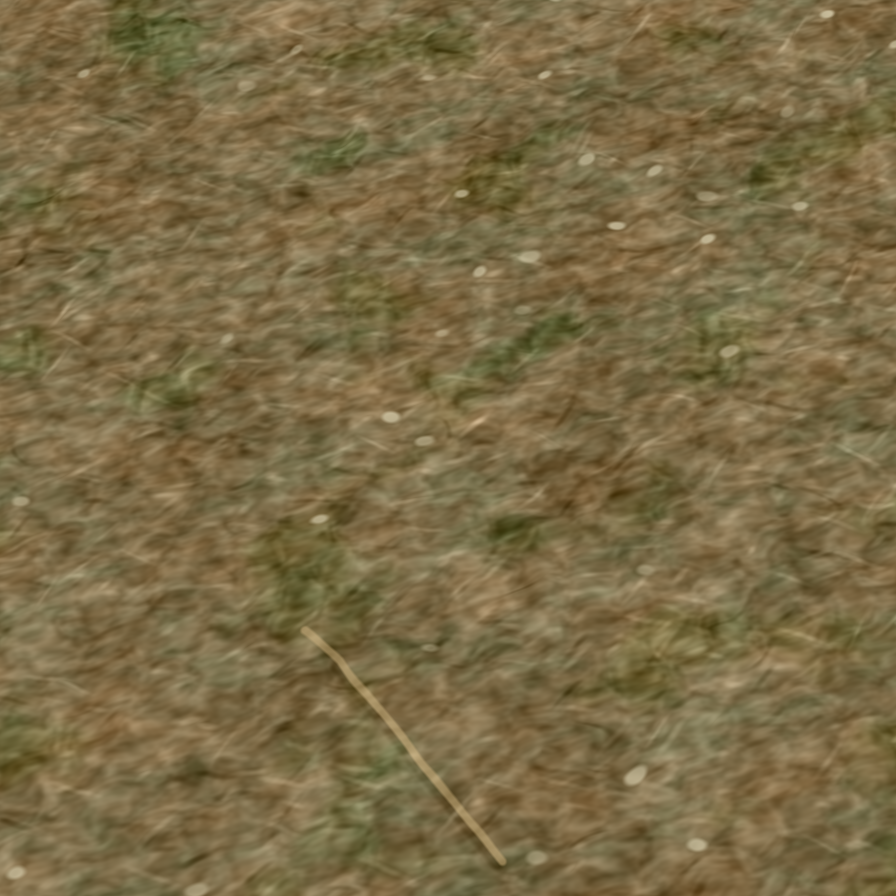
Reproduce this texture procedurally as a WebGL 2 fragment shader.

```glsl
#version 300 es
precision highp float;
// Dry trampled soil with straw, weed tufts, pale stones and one fallen stalk.

uniform vec2 u_resolution;
out vec4 fragColor;

const vec3 SOIL = vec3(0.492, 0.423, 0.284);
const vec3 STONE = vec3(0.80, 0.76, 0.63);
const vec3 STALK = vec3(0.69, 0.60, 0.42);
const vec3 GREEN_TINT = vec3(-0.050, 0.005, -0.035);
const vec3 RUST_TINT = vec3(0.035, -0.006, -0.022);
const float GRAIN_ANGLE = 0.30;     // litter rises gently to the right
const float GRAIN_STRETCH = 1.8;
const float RECESSION = 0.30;       // features shrink toward the top
const float BROAD_AMOUNT = 0.080;
const float CLOD_AMOUNT = 0.125;
const float FLAKE_AMOUNT = 0.155;
const float GRIT_AMOUNT = 0.075;
const float STRAW_LIGHT = 0.115;
const float TWIG_SHADE = 0.10;
const float TUFT_SHADE = 0.12;
const float SOFTNESS = 0.0022;
const vec2 STALK_TIP = vec2(0.340, 0.296);
const vec2 STALK_BEND = vec2(0.380, 0.262);
const vec2 STALK_ROOT = vec2(0.560, 0.040);

vec2 hash2(vec2 p) {
    vec3 q = fract(p.xyx * vec3(0.1031, 0.1030, 0.0973));
    q += dot(q, q.yzx + 33.33);
    return fract((q.xx + q.yz) * q.zy);
}

float cornerSlope(vec2 cell, vec2 offset) {
    float a = 6.2832 * hash2(cell).x;
    return dot(vec2(cos(a), sin(a)), offset);
}

// Gradient noise, roughly -0.7 to 0.7
float noise(vec2 p) {
    vec2 i = floor(p), f = fract(p);
    vec2 w = f * f * f * (f * (f * 6.0 - 15.0) + 10.0);
    vec2 e = vec2(1.0, 0.0);
    float low = mix(cornerSlope(i, f), cornerSlope(i + e.xy, f - e.xy), w.x);
    float high = mix(cornerSlope(i + e.yx, f - e.yx), cornerSlope(i + 1.0, f - 1.0), w.x);
    return mix(low, high, w.y);
}

vec2 rotate(vec2 p, float a) {
    float c = cos(a), s = sin(a);
    return vec2(c * p.x + s * p.y, c * p.y - s * p.x);
}

// Scattered tapered ellipses, one candidate per cell, with random brightness
float scatter(vec2 p, float cells, vec2 halfSize, float density, float spread, float seed) {
    float edge = SOFTNESS + 0.5 / u_resolution.y;
    vec2 home = floor(p * cells);
    float cover = 0.0;
    for (int y = -1; y <= 1; y++) {
        for (int x = -1; x <= 1; x++) {
            vec2 cell = home + vec2(x, y);
            vec2 place = hash2(cell + seed);
            vec2 traits = hash2(cell + seed + 71.7);
            vec2 kind = hash2(cell + seed + 143.3);
            vec2 q = rotate(p - (cell + place) / cells, GRAIN_ANGLE + spread * (traits.x - 0.5));
            vec2 size = halfSize * mix(0.6, 1.0, traits.y);
            float d = (length(q / size) - 1.0) * size.y;
            float shape = 1.0 - smoothstep(-edge, edge, d);
            cover = max(cover, shape * step(kind.x, density) * mix(0.45, 1.0, kind.y));
        }
    }
    return cover;
}

float segment(vec2 p, vec2 a, vec2 b) {
    vec2 ab = b - a;
    return length(p - a - ab * clamp(dot(p - a, ab) / dot(ab, ab), 0.0, 1.0));
}

void main() {
    vec2 uv = gl_FragCoord.xy / u_resolution.y;
    vec2 ground = vec2((uv.x - 0.5) * (1.0 + RECESSION * uv.y), uv.y * (1.0 + RECESSION * uv.y)) + 3.0;
    vec2 grain = rotate(ground, GRAIN_ANGLE) * vec2(1.0, GRAIN_STRETCH);
    vec2 warp = vec2(noise(ground * 22.0), noise(ground * 22.0 + 40.0));
    grain += 0.012 * warp;

    // Soil relief from broad patches down to grit
    float tone = BROAD_AMOUNT * noise(grain * 4.0);
    tone += CLOD_AMOUNT * noise(grain * 15.0 + 11.0);
    tone += FLAKE_AMOUNT * noise(grain * 36.0 + 23.0);
    tone += GRIT_AMOUNT * noise(grain * 75.0 + 37.0);

    // Broken dark creases
    float crease = 1.0 - smoothstep(0.0, 0.09, abs(noise(grain * 9.0 + 5.0)));
    tone -= 0.06 * crease * smoothstep(0.0, 0.35, noise(grain * 7.0 + 61.0));

    // Weed tufts with upright blades and shaded hearts
    float tuft = smoothstep(0.08, 0.48, noise(grain * 5.0 + 83.0) + 0.3 * noise(ground * 19.0));
    float blades = noise(rotate(ground, -0.2) * vec2(70.0, 28.0) + 2.0 * warp);
    float heart = smoothstep(0.20, 0.55, noise(grain * 11.0 + 97.0));
    tone += tuft * (0.10 * blades - 0.035) - TUFT_SHADE * heart * (0.5 + 0.5 * tuft);

    // Straw and twigs
    vec2 bent = ground + 0.004 * warp;
    tone += STRAW_LIGHT * scatter(bent, 20.0, vec2(0.024, 0.0032), 0.40, 1.6, 7.0);
    tone += STRAW_LIGHT * 0.8 * scatter(bent, 34.0, vec2(0.013, 0.0042), 0.35, 1.1, 19.0);
    tone -= TWIG_SHADE * scatter(bent, 22.0, vec2(0.020, 0.0035), 0.35, 1.3, 31.0);

    float hue = noise(grain * 6.0 + 17.0) + 0.6 * noise(grain * 24.0 + 29.0);
    vec3 color = SOIL + tone + RUST_TINT * hue * 1.3;
    color += GREEN_TINT * (0.75 * tuft + 0.25 * smoothstep(0.1, 0.5, -hue));

    // Pale stones, denser to the right
    float stones = scatter(ground + 0.006 * warp, 13.0, vec2(0.014, 0.0085), 0.07 + 0.12 * uv.x, 0.9, 53.0);
    color = mix(color, STONE + 0.10 * warp.x, 0.85 * stones);

    // Fallen stalk with a soft shadow on its lower side
    vec2 s = uv + 0.003 * warp;
    float reach = min(segment(s, STALK_TIP, STALK_BEND), segment(s, STALK_BEND, STALK_ROOT));
    float shadow = segment(s + vec2(0.006, 0.005), STALK_BEND, STALK_ROOT);
    color -= 0.07 * (1.0 - smoothstep(0.002, 0.009, shadow));
    color = mix(color, STALK + 0.5 * tone, 0.85 * (1.0 - smoothstep(0.0025, 0.0065, reach)));

    fragColor = vec4(clamp(color, 0.0, 1.0), 1.0);
}
```
